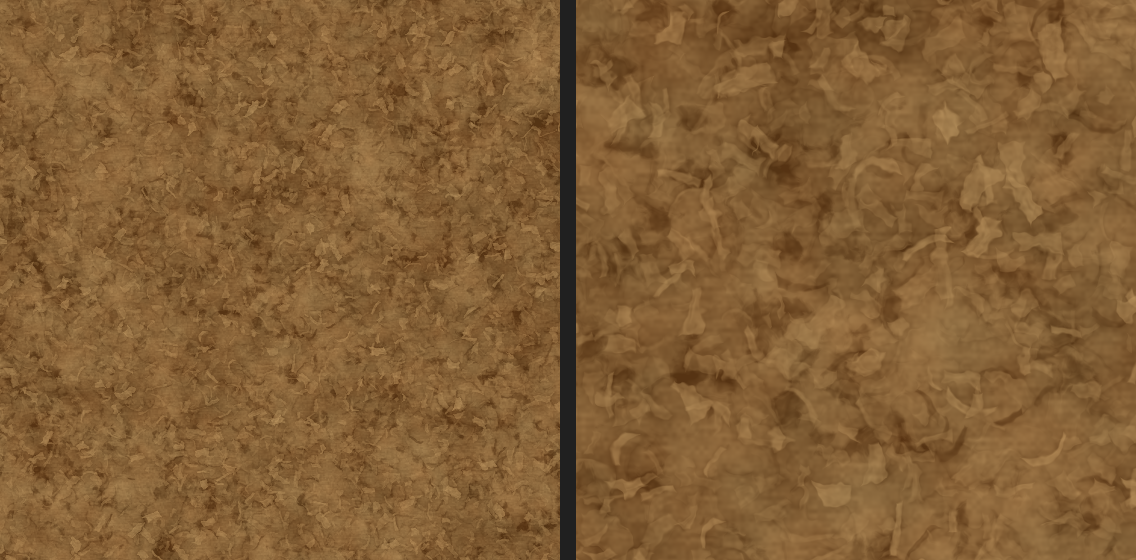
Left: the whole. Right: its middle third, enlarged.
Write a Shadertoy shader that draws this texture.

```glsl
// Pressed brown fibre board: cloudy pulp with scattered chips, shreds and dark pits.

const vec3 DARK_BROWN = vec3(0.450, 0.310, 0.160);
const vec3 LIGHT_TAN = vec3(0.640, 0.490, 0.300);
const vec3 HUE_DRIFT = vec3(0.030, -0.010, -0.018);
const float BASE_TONE = 0.46;
const float CLOUD_SCALE = 17.0;
const float CLOUD_CONTRAST = 1.30;
const float PIT_SCALE = 50.0;
const float PIT_DEPTH = 0.60;
const float GRAIN_CONTRAST = 0.42;
const float SHADOW_DEPTH = 0.36;
const float SHADOW_WIDTH = 0.0028;
const float EDGE_SOFTNESS = 0.0009;

float hash(vec2 p) {
    vec3 q = fract(vec3(p.xyx) * 0.1031);
    q += dot(q, q.yzx + 33.33);
    return fract((q.x + q.y) * q.z);
}

vec4 hash4(vec2 p) {
    return vec4(hash(p), hash(p + 71.7), hash(p + 153.1), hash(p + 237.9));
}

float noise(vec2 p) {
    vec2 cell = floor(p), f = fract(p);
    f = f * f * (3.0 - 2.0 * f);
    return mix(mix(hash(cell), hash(cell + vec2(1, 0)), f.x),
               mix(hash(cell + vec2(0, 1)), hash(cell + vec2(1, 1)), f.x), f.y);
}

float fbm(vec2 p) {
    float sum = 0.0, amplitude = 0.5;
    for (int i = 0; i < 5; i++) {
        sum += amplitude * noise(p);
        p = mat2(1.6, 1.2, -1.2, 1.6) * p + 17.3;
        amplitude *= 0.5;
    }
    return sum;
}

// Offset that makes edges ragged
vec2 ragged(vec2 p, float scale) {
    return vec2(noise(p * scale), noise(p * scale + 41.0)) - 0.5;
}

// Scatter one bent, tapered chip per grid cell over the tone below.
// halfSize: largest half length and half width; bend: curvature; opacity: min, max.
float scatter(float tone, vec2 p, float cells, vec2 halfSize, float bend,
              float density, vec2 opacity, float lift, float seed) {
    float soft = max(EDGE_SOFTNESS, 0.5 / iResolution.y);
    vec2 home = floor(p * cells);
    for (int j = -1; j <= 1; j++)
    for (int i = -1; i <= 1; i++) {
        vec2 id = home + vec2(i, j);
        vec4 place = hash4(id + seed);
        vec4 form = hash4(id + seed + 311.0);
        if (place.w > density) continue;

        // Local frame of the chip
        vec2 q = p - (id + place.xy) / cells;
        float angle = 6.2832 * place.z;
        float c = cos(angle), s = sin(angle);
        q = mat2(c, -s, s, c) * q;
        vec2 size = halfSize * mix(vec2(0.40), vec2(1.0), form.xy);
        q.y += bend * (form.z - 0.5) * (q.x * q.x / size.x - 0.4 * size.x);
        q.x += 0.9 * (form.w - 0.5) * q.y;
        float taper = 1.0 + 0.9 * (form.z - 0.5) * clamp(q.x / size.x, -1.0, 1.0);

        // Box distance, contact shadow on one side and body
        vec2 d = abs(q) - size * vec2(1.0, taper);
        float dist = length(max(d, 0.0)) + min(max(d.x, d.y), 0.0);
        float strength = mix(opacity.x, opacity.y, form.w);
        float side = 0.6 + 0.4 * sign(lift) * clamp(q.y / size.y, -1.0, 1.0);
        tone -= SHADOW_DEPTH * strength * side * exp(-max(dist, 0.0) / SHADOW_WIDTH);
        float streak = noise(q * vec2(130.0, 480.0) + id * 7.0) - 0.5;
        float under = mix(BASE_TONE, tone, 0.35);
        float chipTone = under + lift * (0.35 + form.y) + 0.36 * streak;
        tone = mix(tone, chipTone, strength * smoothstep(soft, -soft, dist));
    }
    return tone;
}

void mainImage(out vec4 fragColor, in vec2 fragCoord) {
    vec2 p = fragCoord / iResolution.y;

    // Cloudy pulp, swirled by a slow warp
    vec2 swirl = p + 0.030 * ragged(p, 22.0);
    float tone = BASE_TONE + CLOUD_CONTRAST * (fbm(swirl * CLOUD_SCALE) - 0.485);
    tone += 0.34 * (noise(swirl * 48.0 + 9.0) - 0.5);

    // Buried chips, then dark pits between them
    vec2 coarse = p + 0.008 * ragged(p, 110.0) + 0.003 * ragged(p, 260.0);
    vec2 fine = p + 0.0055 * ragged(p, 150.0) + 0.002 * ragged(p, 330.0);
    tone = scatter(tone, coarse, 30.0, vec2(0.020, 0.010), 0.4, 0.85,
                   vec2(0.15, 0.65), 0.30, 13.0);
    float pits = fbm(coarse * PIT_SCALE + 60.0);
    tone -= PIT_DEPTH * smoothstep(0.55, 0.74, pits);

    // Dark and pale shreds, thin and slightly curled
    vec2 curl = p + 0.006 * ragged(p, 75.0) + 0.0015 * ragged(p, 300.0);
    tone = scatter(tone, curl, 38.0, vec2(0.016, 0.0020), 0.8, 0.60,
                   vec2(0.30, 0.85), -0.45, 167.0);
    tone = scatter(tone, curl, 40.0, vec2(0.016, 0.0024), 0.8, 0.65,
                   vec2(0.30, 0.95), 0.46, 211.0);

    // Crisp chips and crumbs on top
    tone = scatter(tone, fine, 58.0, vec2(0.010, 0.0040), 0.6, 0.60,
                   vec2(0.25, 0.85), 0.40, 57.0);
    tone = scatter(tone, fine, 36.0, vec2(0.017, 0.0066), 0.4, 0.62,
                   vec2(0.30, 0.95), 0.46, 101.0);

    // Fine grain with a faint horizontal brushing
    float brushing = noise(p * vec2(80.0, 400.0)) - 0.5;
    float speckle = noise(p * 370.0 + 5.0) - 0.5;
    tone += GRAIN_CONTRAST * (0.55 * brushing + 0.6 * speckle);

    // Colour ramp with a drift between olive and russet
    vec3 color = mix(DARK_BROWN, LIGHT_TAN, clamp(tone, -0.6, 1.35));
    color += HUE_DRIFT * (fbm(p * 32.0 + 31.0) - 0.485);
    fragColor = vec4(color, 1.0);
}
```
